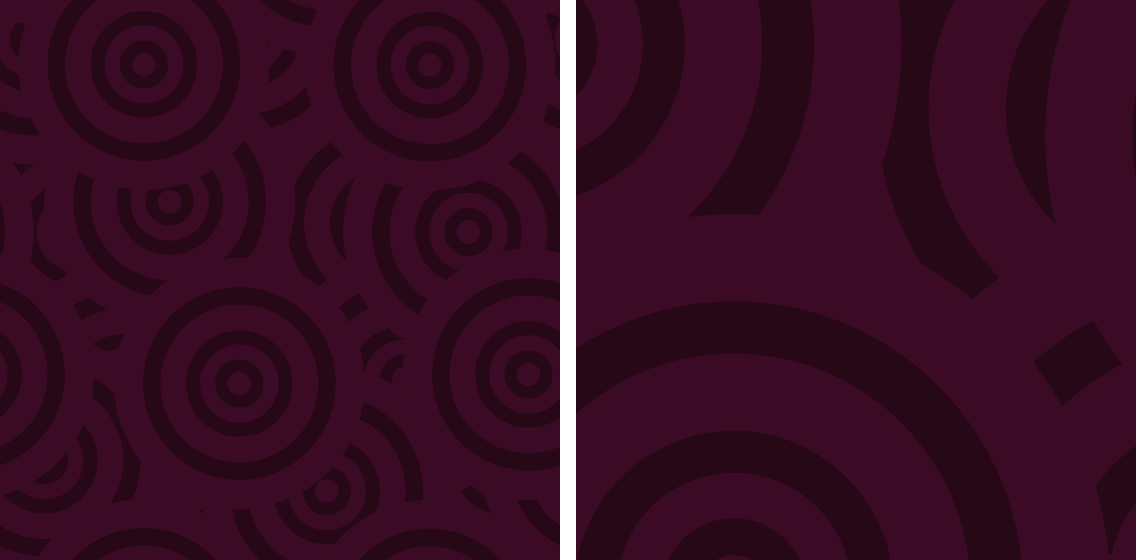
Left: the whole. Right: its middle third, enlarged.
Reproduce this pattern procedurally as a Shadertoy shader.

```glsl
const vec3 PLUM = vec3(0.23, 0.04, 0.14);
const vec3 DARK_PLUM = vec3(0.15, 0.03, 0.09);
const int GRID = 4;             // discs per side of the tile
const float JITTER = 0.6;       // wander of a centre, in cells
const float DISC_RADIUS = 0.224;

vec2 hash2(vec2 p) {
    vec2 q = vec2(dot(p, vec2(127.1, 311.7)), dot(p, vec2(269.5, 183.3)));
    return fract(sin(q) * 43758.545);
}

// Coverage of a disc with a soft edge one pixel wide
float disc(float dist, float radius, float pixel) {
    return 1.0 - smoothstep(radius - 0.5 * pixel, radius + 0.5 * pixel, dist);
}

float ring(float dist, float inner, float outer, float pixel) {
    return disc(dist, outer, pixel) - disc(dist, inner, pixel);
}

// Three concentric dark rings, widening outwards
float target(float dist, float pixel) {
    return ring(dist, 0.021, 0.043, pixel)
         + ring(dist, 0.070, 0.095, pixel)
         + ring(dist, 0.141, 0.172, pixel);
}

// Jittered centre in a staggered grid
vec2 discCentre(int index, int grid) {
    vec2 cell = vec2(index % grid, index / grid);
    float stagger = 0.5 * mod(cell.y, 2.0);
    vec2 offset = JITTER * (hash2(cell + 3.0) - 0.5);
    return (cell + 0.5 + vec2(stagger, 0.0) + offset) / float(grid);
}

// Shortest distance on the repeating tile
float wrappedDistance(vec2 a, vec2 b) {
    vec2 delta = a - b;
    return length(delta - floor(delta + 0.5));
}

void mainImage(out vec4 fragColor, in vec2 fragCoord) {
    float pixel = 1.0 / iResolution.y;
    vec2 uv = fragCoord * pixel;

    // Stack opaque discs in a shuffled order
    float ink = 0.0;
    int count = GRID * GRID;
    for (int i = 0; i < count; i++) {
        int shuffled = (i * 7 + 3) % count;
        float dist = wrappedDistance(uv, discCentre(shuffled, GRID));
        ink = mix(ink, target(dist, pixel), disc(dist, DISC_RADIUS, pixel));
    }

    fragColor = vec4(mix(PLUM, DARK_PLUM, ink), 1.0);
}
```
